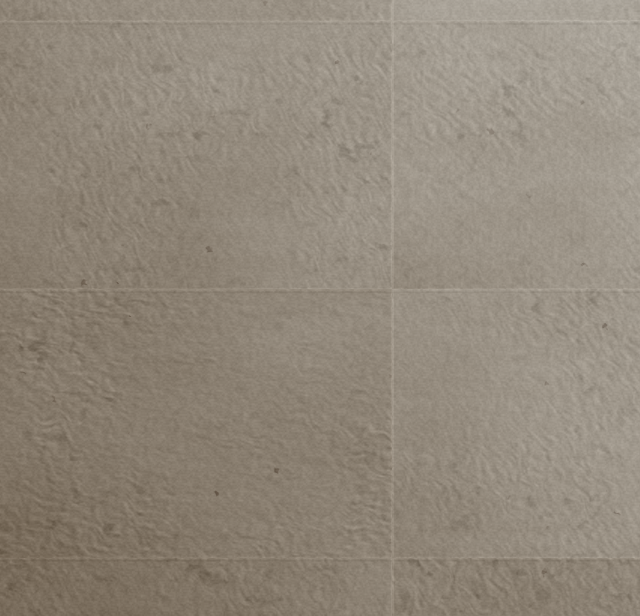
Write a Shadertoy shader that draws this texture.

```glsl
// Large beige stone wall tiles in a straight grid with thin pale joints.
// A diagonal light gradient is layered with cloudy stains, an embossed grain
// whose direction and strength change per tile, fine grit and sparse pits.

#define TILE_SIZE vec2(0.660, 0.4357)   // in canvas heights
#define GRID_ORIGIN vec2(0.637, 0.0945) // one joint crossing
#define JOINT_WIDTH 0.0050
#define JOINT_LIFT 0.048
#define GRAIN_SCALE vec2(75.0, 135.0)
#define GRAIN_DEPTH 0.075
#define GRIT_DEPTH 0.036
#define STAIN_DEPTH 0.075
#define PIT_GRID 19.0
#define PIT_CHANCE 0.08
#define DARK_STONE vec3(0.462, 0.408, 0.342)
#define LIGHT_STONE vec3(0.678, 0.655, 0.615)

float hash(vec2 p) {
    return fract(sin(dot(p, vec2(127.1, 311.7))) * 43758.5453);
}

float noise(vec2 p) {
    vec2 i = floor(p), f = fract(p);
    f = f * f * (3.0 - 2.0 * f);
    return mix(mix(hash(i), hash(i + vec2(1, 0)), f.x),
               mix(hash(i + vec2(0, 1)), hash(i + vec2(1, 1)), f.x), f.y);
}

float fbm(vec2 p) {
    float sum = 0.0, amp = 0.5;
    for (int i = 0; i < 4; i++) {
        sum += amp * noise(p);
        p = mat2(1.6, 1.2, -1.2, 1.6) * p + 7.3;
        amp *= 0.5;
    }
    return sum / 0.9375;
}

// Slanted, warped grain in two sizes; the height difference reads as relief.
float grain(vec2 p, float angle) {
    float c = cos(angle), s = sin(angle);
    vec2 q = mat2(c, -s, s, c) * p;
    q += 0.016 * (vec2(noise(p * 38.0), noise(p * 38.0 + 31.0)) - 0.5);
    q *= GRAIN_SCALE;
    vec2 fine = q * vec2(2.1, 1.7) + 5.0;
    return noise(q) - noise(q + vec2(0.35, 0.65))
         + 0.6 * (noise(fine) - noise(fine + vec2(0.5, 0.7)));
}

// Small dark ragged holes, at most one per cell.
float pits(vec2 p, float blur) {
    vec2 cell = floor(p * PIT_GRID);
    vec2 jitter = 0.2 + 0.6 * vec2(hash(cell + 3.1), hash(cell + 8.7));
    vec2 d = (fract(p * PIT_GRID) - jitter) / PIT_GRID;
    d += 0.007 * (vec2(noise(p * 190.0), noise(p * 190.0 + 17.0)) - 0.5);
    float radius = mix(0.0012, 0.0042, hash(cell + 5.3));
    float hole = 1.0 - smoothstep(radius - blur, radius + 2.0 * blur, length(d));
    return hole * step(hash(cell), PIT_CHANCE) * mix(0.3, 1.0, hash(cell + 1.9));
}

// Soft band of the given width centred on zero.
float band(float d, float width, float blur) {
    return 1.0 - smoothstep(0.5 * width - blur, 0.5 * width + blur, abs(d));
}

void mainImage(out vec4 fragColor, in vec2 fragCoord) {
    vec2 p = fragCoord / iResolution.y;
    vec2 uv = fragCoord / iResolution.xy;
    float blur = max(0.0012, 0.7 / iResolution.y);

    // Tile index and signed distance to the nearest joints
    vec2 grid = (p - GRID_ORIGIN) / TILE_SIZE;
    vec2 tile = floor(grid);
    vec2 edge = (fract(grid + 0.5) - 0.5) * TILE_SIZE;
    float seed = hash(tile + 4.2);
    vec2 stone = p + 9.0 * vec2(seed, hash(tile + 6.5));

    // Room light falls off towards the lower left
    float light = 0.07 + 0.46 * uv.x + 0.41 * uv.y + 0.10 * uv.x * uv.y;
    light += 0.04 * (seed - 0.5);
    vec3 color = mix(DARK_STONE, LIGHT_STONE, clamp(light, 0.0, 1.0));

    // Cloudy stains, with faint horizontal streaks
    float cloud = fbm(stone * vec2(4.0, 6.0)) - 0.5;
    float streak = fbm(stone * vec2(7.0, 50.0)) - 0.5;
    color += STAIN_DEPTH * (cloud + 0.35 * streak) * vec3(0.9, 1.0, 1.1);

    // Relief gathers in rough patches
    float rough = smoothstep(0.32, 0.68, fbm(stone * 5.0 + 13.0));
    float angle = mix(-0.95, -0.25, hash(tile + 2.6));
    float relief = grain(stone, angle) * mix(0.40, 1.0, rough);
    relief *= mix(0.65, 1.0, hash(tile + 9.4));
    color += GRAIN_DEPTH * relief;
    float scuff = smoothstep(0.62, 0.80, fbm(stone * vec2(38.0, 55.0)));
    color -= 0.055 * scuff * mix(0.3, 1.0, rough);

    // Fine grit and pits
    float grit = noise(stone * 230.0) + noise(stone * 410.0) - 1.0;
    color += GRIT_DEPTH * grit;
    color -= vec3(0.13, 0.14, 0.14) * pits(stone, blur);

    // Pale joints of uneven strength, with a thin shadow beneath the rows
    float wear = mix(0.65, 1.15, noise(p * 18.0));
    float shadow = band(edge.y + 0.0048, 0.0025, blur);
    color -= 0.030 * shadow * wear;
    float joint = max(band(edge.x, JOINT_WIDTH, blur),
                      0.80 * band(edge.y, 0.75 * JOINT_WIDTH, blur));
    color += JOINT_LIFT * joint * wear;

    fragColor = vec4(clamp(color, 0.0, 1.0), 1.0);
}
```
